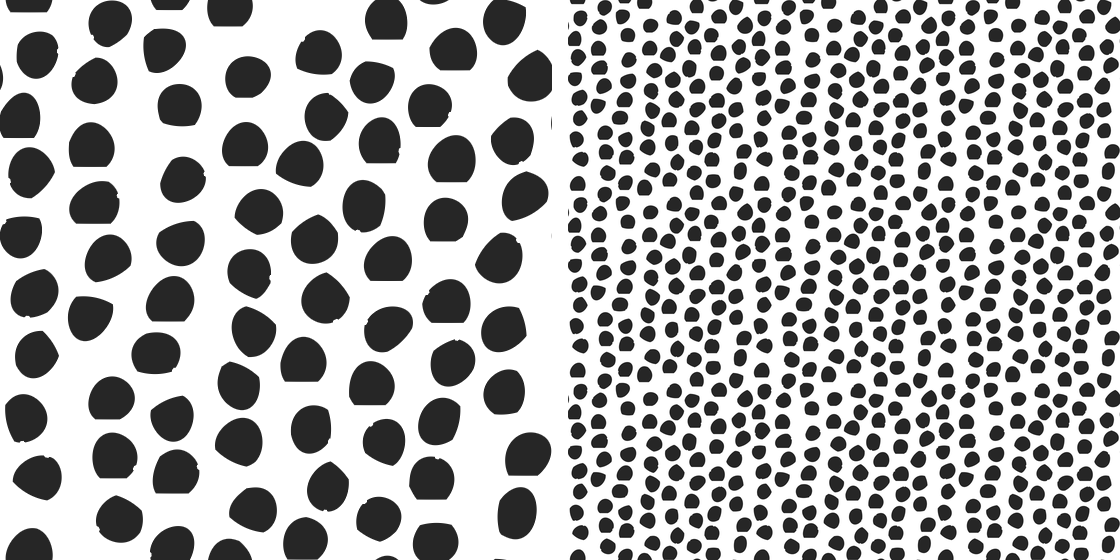
Left: one tile. Right: repeated 3 by 3.
A Shadertoy shader for this pattern:

```glsl
const vec2 GRID = vec2(8.0, 9.0);            // blobs across and up one tile
const vec2 CELL = vec2(1.0, 8.0 / 9.0);      // cell size; the tile is 8 units wide
const float TAU = 6.2831853;

vec3 hash(vec2 p) {
    vec3 h = fract(p.xyx * vec3(0.1031, 0.1030, 0.0973));
    h += dot(h, h.yxz + 33.33);
    return fract((h.xxy + h.yzz) * h.zyx);
}

// Absolute difference of two angles, 0 to pi
float angleGap(float a, float b) {
    return abs(mod(a - b + 0.5 * TAU, TAU) - 0.5 * TAU);
}

// Staggered, jittered centre of a cell
vec2 looseSite(vec2 cell) {
    vec2 jitter = (hash(mod(cell, GRID) + 11.0).xy - 0.5) * vec2(0.56, 0.44);
    float stagger = 0.5 * mod(cell.x, 2.0) - 0.25;
    return (cell + 0.5 + vec2(0.0, stagger) + jitter) * CELL;
}

// The same centre, pushed away from crowding neighbours
vec2 site(vec2 cell) {
    vec2 home = looseSite(cell), push = vec2(0.0);
    for (int j = -1; j <= 1; j++)
    for (int i = -1; i <= 1; i++) {
        if (i == 0 && j == 0) continue;
        vec2 away = home - looseSite(cell + vec2(i, j));
        float dist = max(length(away), 0.001);
        push += away / dist * 0.5 * max(0.0, 0.86 - dist);
    }
    return home + push;
}

// Signed distance to a hand-cut, right-leaning oval
float blob(vec2 p, vec2 id) {
    vec3 form = hash(id + 17.0), trim = hash(id + 43.0), nick = hash(id + 71.0);
    float tilt = 1.1 + (form.x - 0.5) * 1.3;
    vec2 axis = vec2(cos(tilt), sin(tilt));
    vec2 radii = vec2(mix(0.33, 0.385, form.y), mix(0.29, 0.34, form.z));
    vec2 q = vec2(dot(p, axis), dot(p, vec2(-axis.y, axis.x))) / radii;
    float angle = atan(q.y, q.x);

    // Uneven outline with one blunt point and sometimes a small nick
    float outline = 1.0 + 0.03 * cos(3.0 * angle + TAU * form.z);
    outline += 0.09 * trim.z * exp(-4.0 * angleGap(angle, TAU * trim.y));
    float notch = 1.0 - smoothstep(0.06, 0.13, angleGap(angle, TAU * nick.y));
    outline -= 0.07 * step(0.55, nick.x) * notch;
    float d = (length(q) - outline) * 0.33;

    // Straight cut at the foot, or a shallow curved cut on any side
    bool flatFoot = trim.x < 0.3;
    float cutAngle = flatFoot ? -0.25 * TAU : TAU * nick.z;
    float bend = flatFoot ? 20.0 : 0.6;
    vec2 cutDir = vec2(cos(cutAngle), sin(cutAngle));
    return max(d, length(p + cutDir * bend) - bend - mix(0.25, 0.3, trim.y));
}

void mainImage(out vec4 fragColor, in vec2 fragCoord) {
    vec2 p = fragCoord / iResolution.xy * GRID.x;
    vec2 cell = floor(p / CELL);

    // Two closest blobs
    float first = 9.0, second = 9.0;
    for (int j = -1; j <= 1; j++)
    for (int i = -1; i <= 1; i++) {
        vec2 c = cell + vec2(i, j);
        float d = blob(p - site(c), mod(c, GRID));
        second = min(second, max(first, d));
        first = min(first, d);
    }

    // Keep a thin gap where two blobs would touch
    float d = max(first, 0.5 * (0.08 - second + first));
    float pixel = GRID.x / iResolution.y;
    float paper = clamp(d / pixel + 0.5, 0.0, 1.0);
    fragColor = vec4(mix(vec3(0.15), vec3(1.0), paper), 1.0);
}
```
